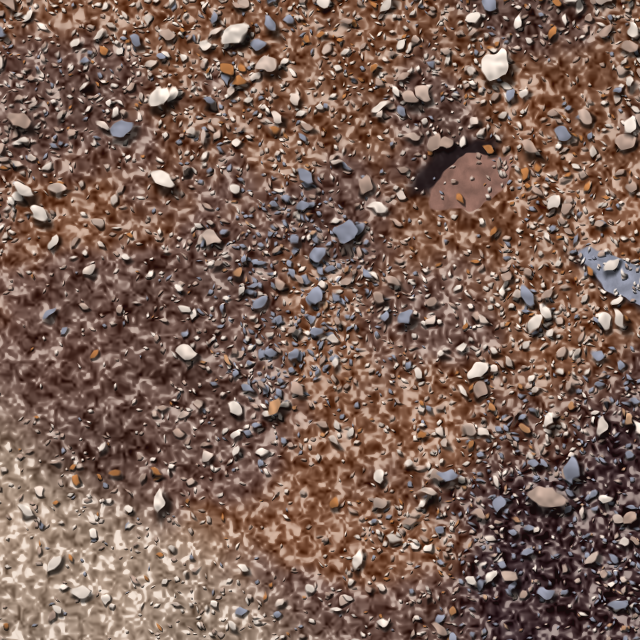
Reproduce this texture procedurally as a Shadertoy shader.

```glsl
// Stony brown soil with a pale dusty path at lower left and a damp dark corner.
// Layered value noise makes the earth; jittered grids scatter angular stones of
// several sizes, each with a dark contact shadow, over broad regional masks.

#define GRAIN_FREQ 180.0
#define GRAIN_GAIN 0.55
#define EDGE_SOFT 0.0016
#define SHADOW_GAIN 0.62
#define SOIL vec3(0.43, 0.32, 0.285)
#define RUST vec3(0.47, 0.31, 0.21)
#define DUST vec3(0.66, 0.57, 0.50)
#define DAMP vec3(0.21, 0.15, 0.17)
#define CREAM vec3(0.97, 0.91, 0.86)
#define TAN vec3(0.73, 0.62, 0.56)
#define SLATE vec3(0.58, 0.59, 0.65)
#define OCHRE vec3(0.74, 0.49, 0.29)

vec4 hash4(vec2 p) {
    vec4 q = fract(p.xyxy * vec4(0.1031, 0.1030, 0.0973, 0.1099));
    q += dot(q, q.wzxy + 33.33);
    return fract((q.xxyz + q.yzzw) * q.zywx);
}

float noise(vec2 p) {
    vec2 i = floor(p), f = fract(p);
    f = f * f * (3.0 - 2.0 * f);
    float low = mix(hash4(i).x, hash4(i + vec2(1, 0)).x, f.x);
    float high = mix(hash4(i + vec2(0, 1)).x, hash4(i + vec2(1, 1)).x, f.x);
    return mix(low, high, f.y);
}

float fbm(vec2 p) {
    float sum = 0.0, gain = 0.5;
    for (int i = 0; i < 5; i++) {
        sum += gain * noise(p);
        p = mat2(1.6, 1.2, -1.2, 1.6) * p + 17.0;
        gain *= 0.5;
    }
    return sum;
}

// Regional masks
float pathSide(vec2 p) { return 0.42 - 0.74 * p.x - p.y; }

float dampMask(vec2 p) {
    float d = length((p - vec2(0.94, 0.11)) * vec2(1.0, 0.85));
    return smoothstep(0.31, 0.14, d + 0.22 * (fbm(p * 9.0) - 0.5));
}

float gravelMask(vec2 p) {
    vec2 d = (p - vec2(0.46, 0.53)) * vec2(1.0, 0.75);
    return smoothstep(0.23, 0.04, length(d));
}

float stoneDensity(vec2 p) {
    float bare = smoothstep(-0.24, -0.08, pathSide(p));
    float patches = 0.35 + 1.2 * smoothstep(0.3, 0.65, fbm(p * 7.0 + 40.0));
    return patches * mix(1.0, 0.35, bare) + 0.7 * gravelMask(p);
}

// Signed distance to an ellipse with chipped sides
float chip(vec2 p, vec2 axes, float angle) {
    float c = cos(angle), s = sin(angle);
    vec2 e = vec2(c * p.x + s * p.y, c * p.y - s * p.x) / axes;
    float k = max(length(e), 1.25 * abs(0.8 * e.x + 0.6 * e.y));
    return (k - 1.0) * axes.y;
}

float cover(float d) {
    float w = max(EDGE_SOFT, 0.8 / iResolution.y);
    return 1.0 - smoothstep(-w, w, d);
}

vec3 stoneColor(vec4 r, float cool) {
    vec3 c = mix(TAN, CREAM, smoothstep(0.15, 0.75, r.x));
    c = mix(c, SLATE, step(r.y, 0.10 + 0.42 * cool));
    return mix(c, OCHRE, step(0.93, r.y) * (1.0 - 0.5 * cool));
}

void scatter(inout vec3 col, vec2 p, float cells, float share, float seed) {
    vec2 home = floor(p * cells);
    for (int k = 0; k < 9; k++) {
        vec2 id = home + vec2(k % 3 - 1, k / 3 - 1);
        vec4 a = hash4(id + seed), b = hash4(id + seed + 91.0);
        vec2 center = (id + a.xy) / cells;
        if (a.z > share * 2.3) continue;
        if (a.z > share * stoneDensity(center)) continue;
        vec2 axes = mix(0.2, 0.46, a.w * a.w) / cells * vec2(1.15, mix(0.5, 0.95, b.x));
        float angle = 2.6 * (b.y - 0.4);
        vec2 q = p - center;
        float d = chip(q, axes, angle);
        float under = chip(q + vec2(-0.12, 0.2) / cells, axes * 1.15, angle);
        col *= 1.0 - SHADOW_GAIN * (1.0 - smoothstep(-0.08, 0.12, under * cells));
        float cool = max(gravelMask(center), dampMask(center));
        float light = 0.94 + 0.16 * q.y / axes.x + 0.3 * (noise(p * 110.0) - 0.5);
        col = mix(col, stoneColor(b.zwxy, cool) * light, cover(d));
    }
}

// A larger fixed slab with a dark shadow dropped to one side
void slab(inout vec3 col, vec2 p, vec2 axes, float angle, vec2 drop, vec3 tint) {
    float shade = chip(p - drop, axes * vec2(1.1, 0.8), angle);
    col = mix(col, DAMP * 0.55, 0.9 - 0.9 * smoothstep(-0.008, 0.008, shade));
    float light = 0.75 + 0.5 * fbm(p * 60.0 + 20.0);
    col = mix(col, tint * light, cover(chip(p, axes, angle)));
}

void mainImage(out vec4 fragColor, in vec2 fragCoord) {
    vec2 uv = fragCoord / iResolution.xy;
    vec2 bent = uv + 0.007 * (vec2(noise(uv * 75.0), noise(uv * 75.0 + 50.0)) - 0.5);
    float broad = fbm(uv * 6.0);
    float fine = noise(bent * GRAIN_FREQ) - 0.5;
    float coarse = noise(bent * GRAIN_FREQ * 0.48 + 30.0) - 0.5;
    float path = smoothstep(-0.04, 0.13, pathSide(uv) + 0.14 * (broad - 0.5));
    // Earth, tinted by region
    float rust = smoothstep(0.42, 0.62, broad + 0.15 * (uv.x + uv.y - 1.0));
    vec3 col = mix(SOIL, RUST, 0.65 * rust) * (0.72 + 0.6 * broad);
    col = mix(col, DUST * (0.8 + 0.4 * broad), path);
    col = mix(col, DAMP, 0.85 * dampMask(uv));
    col += GRAIN_GAIN * (0.55 * fine + 0.6 * coarse) * vec3(1.0, 0.97, 0.94);
    float flecks = smoothstep(0.08, 0.34, 0.6 * (fine + coarse) + 0.3 * (broad - 0.5));
    col = mix(col, CREAM, flecks * mix(0.4, 0.85, path));
    // Slabs, then stones from grit to pebbles
    slab(col, bent - vec2(0.735, 0.715), vec2(0.075, 0.04), 0.6, vec2(-0.025, 0.026), SOIL * 1.3);
    slab(col, bent - vec2(0.975, 0.565), vec2(0.085, 0.028), -0.5, vec2(0.0, -0.012), SLATE);
    for (int i = 0; i < 4; i++) {
        float level = float(i);
        float share = 0.32 - 0.065 * level;
        scatter(col, bent, floor(112.0 * pow(0.54, level)), share, 3.0 + 131.0 * level);
    }
    fragColor = vec4(clamp(col, vec3(0.08, 0.04, 0.04), vec3(1.0)), 1.0);
}
```
